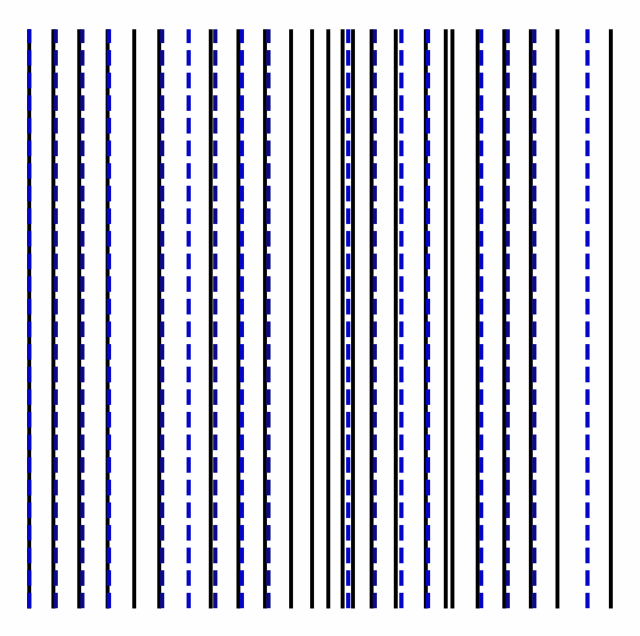
Reproduce this pattern procedurally as a WebGL 2 fragment shader.

```glsl
#version 300 es
precision highp float;
// Two sets of thin vertical rules on white: blue dashed ticks on an even
// grid, some left out, over solid black rules that drift off that grid.
// Each rule is a box with its edges smoothed by about one pixel.

uniform vec2 u_resolution;
out vec4 fragColor;

// Layout, in fractions of the canvas
const float FIRST_TICK = 0.0456;
const float TICK_STEP = 0.04154;
const float RULE_BOTTOM = 0.0433;
const float RULE_TOP = 0.954;
const float SOLID_WIDTH = 0.0061;
const float DASH_WIDTH = 0.0066;
const float DASH_PERIOD = 0.03556;
const float DASH_FILL = 0.69;
const float EDGE_PIXELS = 1.15;

// One bit per tick: which ticks are drawn, and which are navy
const int TICK_COUNT = 22;
const int TICK_SHOWN = 0x2EF3EF;
const int TICK_NAVY = 0xC22A6;

// Solid rules, measured in tick steps from the first tick
const int SOLID_COUNT = 24;
const float SOLID_AT[SOLID_COUNT] = float[SOLID_COUNT](
    0.0, 0.91, 1.88, 2.95, 3.95, 4.89, 6.83, 7.87,
    8.87, 9.85, 10.64, 11.25, 11.79, 12.18, 12.88, 13.79,
    14.92, 15.67, 15.92, 16.87, 17.87, 18.87, 19.87, 21.88);

const vec3 PAPER = vec3(0.995);
const vec3 BLACK = vec3(0.0, 0.0, 0.01);
const vec3 BLUE = vec3(0.02, 0.02, 0.78);
const vec3 NAVY = vec3(0.05, 0.04, 0.54);

// Smoothed coverage of a band around zero
float band(float offset, float width, float pixel) {
    return clamp((0.5 * width - abs(offset)) / (EDGE_PIXELS * pixel) + 0.5, 0.0, 1.0);
}

void main() {
    vec2 uv = gl_FragCoord.xy / u_resolution;
    vec2 pixel = 1.0 / u_resolution;

    // Shared vertical extent of all rules
    float extent = band(uv.y - 0.5 * (RULE_BOTTOM + RULE_TOP),
                        RULE_TOP - RULE_BOTTOM, pixel.y);

    // Solid rules
    float solid = 0.0;
    for (int i = 0; i < SOLID_COUNT; i++) {
        float x = FIRST_TICK + TICK_STEP * SOLID_AT[i];
        solid = max(solid, band(uv.x - x, SOLID_WIDTH, pixel.x));
    }
    vec3 color = mix(PAPER, BLACK, solid * extent);

    // Dashes start whole at the bottom and lie on top
    int tick = int(floor((uv.x - FIRST_TICK) / TICK_STEP + 0.5));
    if (tick >= 0 && tick < TICK_COUNT && ((TICK_SHOWN >> tick) & 1) == 1) {
        float x = FIRST_TICK + TICK_STEP * float(tick);
        float phase = fract((uv.y - RULE_BOTTOM) / DASH_PERIOD - 0.5 * DASH_FILL + 0.5) - 0.5;
        float dash = band(uv.x - x, DASH_WIDTH, pixel.x)
                   * band(phase * DASH_PERIOD, DASH_FILL * DASH_PERIOD, pixel.y);
        vec3 ink = ((TICK_NAVY >> tick) & 1) == 1 ? NAVY : BLUE;
        color = mix(color, ink, dash * extent);
    }

    fragColor = vec4(color, 1.0);
}
```
